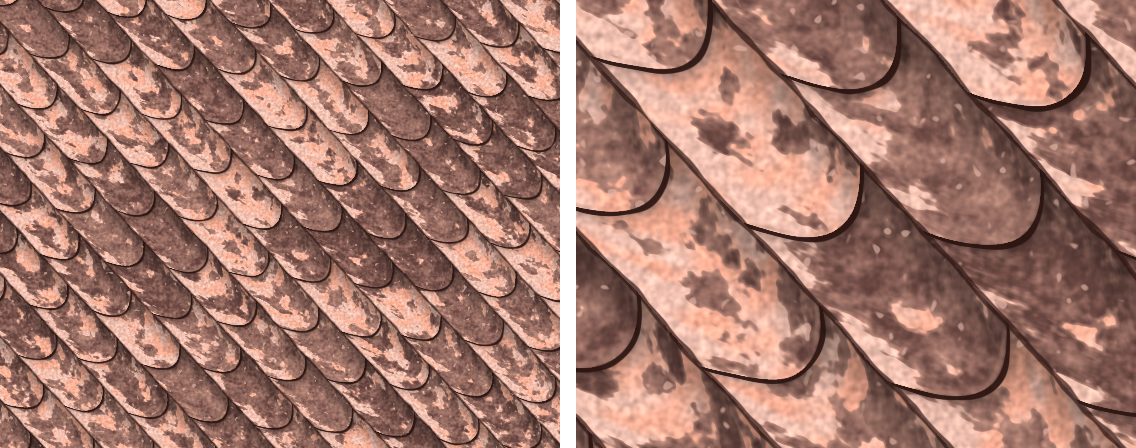
Left: the whole. Right: its middle third, enlarged.
Give the GLSL for this texture, as a Shadertoy shader.

```glsl
// Diagonal courses of weathered half-round clay roof tiles with staggered rounded ends.

// Layout, in canvas widths, measured from the top left with y down
const vec2  TIP         = vec2(0.4857, 0.4010); // end of one tile, on its axis
const vec2  DOWNHILL    = vec2(0.675, 0.738);   // tile axis
const float TILE_LENGTH = 0.1311;               // exposed length
const float TILE_WIDTH  = 0.0758;
const float STAGGER     = 0.627;                // shift per column, in lengths
const float TIP_BULGE   = 0.24;
const float TIP_SKEW    = 0.08;
const float TIP_JITTER  = 0.07;
const float WOBBLE      = 0.0022;

// Lines and wear
const float TIP_LINE    = 0.0042;
const float SEAM_LINE   = 0.0017;
const float CLAY_BIAS   = -0.16;  // higher exposes more bare clay
const float CLAY_VARY   = 0.62;
const float SPECK_LEVEL = 0.43;

const vec3 GAP    = vec3(0.17, 0.08, 0.065);
const vec3 SOOT   = vec3(0.39, 0.26, 0.24);
const vec3 GRIME  = vec3(0.57, 0.41, 0.37);
const vec3 DUST   = vec3(0.71, 0.53, 0.47);
const vec3 SALMON = vec3(0.94, 0.66, 0.56);
const vec3 PALE   = vec3(0.90, 0.72, 0.66);

vec2 hash2(vec2 p) {
    vec3 h = fract(p.xyx * vec3(0.1031, 0.1030, 0.0973));
    h += dot(h, h.yzx + 33.33);
    return fract((h.xx + h.yz) * h.zy);
}

float corner(vec2 cell, vec2 offset, vec2 f) {
    return dot(hash2(cell + offset) * 2.0 - 1.0, f - offset);
}

// Gradient noise, roughly -0.8 to 0.8
float noise(vec2 p) {
    vec2 c = floor(p), f = p - c;
    vec2 w = f * f * f * (f * (f * 6.0 - 15.0) + 10.0);
    float low  = mix(corner(c, vec2(0, 0), f), corner(c, vec2(1, 0), f), w.x);
    float high = mix(corner(c, vec2(0, 1), f), corner(c, vec2(1, 1), f), w.x);
    return 1.4 * mix(low, high, w.y);
}

float fbm(vec2 p) {
    float sum = 0.0, gain = 0.65;
    for (int i = 0; i < 4; i++) {
        sum += gain * noise(p);
        p = mat2(1.6, 1.2, -1.2, 1.6) * p + 7.3;
        gain *= 0.55;
    }
    return sum;
}

void mainImage(out vec4 fragColor, in vec2 fragCoord) {
    float px = 1.0 / iResolution.x;
    vec2 p = vec2(fragCoord.x, iResolution.y - fragCoord.y) * px;
    vec2 axis = normalize(DOWNHILL);
    vec2 rel = p - TIP + WOBBLE * vec2(noise(p * 23.0), noise(p * 23.0 + 40.0));

    // Column, then position across it (-1 to 1) and along it (in lengths)
    float across = dot(rel, vec2(axis.y, -axis.x)) / TILE_WIDTH + 0.5;
    float column = floor(across);
    float side = 2.0 * (across - column) - 1.0;
    float along = dot(rel, axis) / TILE_LENGTH - column * STAGGER
                + TIP_BULGE * side * side - TIP_SKEW * side;

    // Signed distance past the nearest tip; the sign selects the tile
    float row = floor(along + 0.5);
    float jitter = TIP_JITTER * (hash2(vec2(column, row) + 61.0).x - 0.5);
    float past = (along - row - jitter) * TILE_LENGTH;
    vec2 id = vec2(column, past < 0.0 ? row - 1.0 : row) + 80.0;
    vec2 seed = hash2(id), seed2 = hash2(id + 31.0);
    vec2 local = vec2(side * TILE_WIDTH * 0.5, along * TILE_LENGTH) + 9.0 * seed;

    // Sooty crust
    float grain = noise(p * 165.0);
    float grit = noise(p * 290.0 + 17.0);
    float crust = fbm(local * 48.0 + 50.0) + 0.5 * (seed2.x - 0.5) + 0.3 * grain;
    vec3 color = mix(SOOT, GRIME, smoothstep(-0.55, 0.25, crust));
    color = mix(color, DUST, 0.75 * smoothstep(0.15, 0.75, crust));

    // Bare clay patches, most frequent on the lit left flank
    float flank = 1.0 - smoothstep(-0.9, -0.35, side);
    float bare = fbm(local * vec2(34.0, 25.0)) + CLAY_BIAS
               + CLAY_VARY * (seed2.y - 0.5) + 0.32 * flank + 0.07 * grain;
    vec3 clay = mix(SALMON, PALE, smoothstep(-0.3, 0.4, noise(local * 40.0 + 5.0) + 0.5 * flank));
    clay *= 1.0 + 0.07 * grain;
    color = mix(color, DUST, 0.6 * smoothstep(-0.16, 0.0, bare));
    color = mix(color, clay, smoothstep(-0.02, 0.07, bare));

    // Round shading, grit and pale specks
    color *= mix(1.06, 0.70, smoothstep(0.1, 1.0, side));
    color *= 1.0 + 0.13 * grit + 0.10 * grain;
    color = mix(color, PALE, 0.65 * smoothstep(SPECK_LEVEL, SPECK_LEVEL + 0.2, noise(p * 120.0 + 90.0)));

    // Worn rim above each tip, soft shadow below it
    float rim = smoothstep(-0.006, -0.003, past) * (1.0 - smoothstep(-0.002, 0.0, past));
    color = mix(color, DUST, 0.4 * rim * smoothstep(-0.3, 0.3, noise(p * 45.0)));
    float shade = past > 0.0 ? exp(-past / 0.007) : 0.0;
    color *= 1.0 - 0.5 * shade;

    // Dark gaps at tips and between columns
    float tipWidth = TIP_LINE * (0.9 + 0.5 * noise(p * 40.0 + 8.0));
    float tipLine = smoothstep(-px, px, past) * (1.0 - smoothstep(tipWidth - px, tipWidth + px, past));
    float seam = (1.0 - abs(side)) * TILE_WIDTH * 0.5;
    float seamWidth = SEAM_LINE * (1.0 + 0.9 * noise(p * 60.0 + 3.0));
    float seamLine = 1.0 - smoothstep(seamWidth - px, seamWidth + px, seam);
    color = mix(color, GAP, max(0.92 * tipLine, 0.7 * seamLine));

    fragColor = vec4(clamp(color, 0.0, 1.0), 1.0);
}
```
